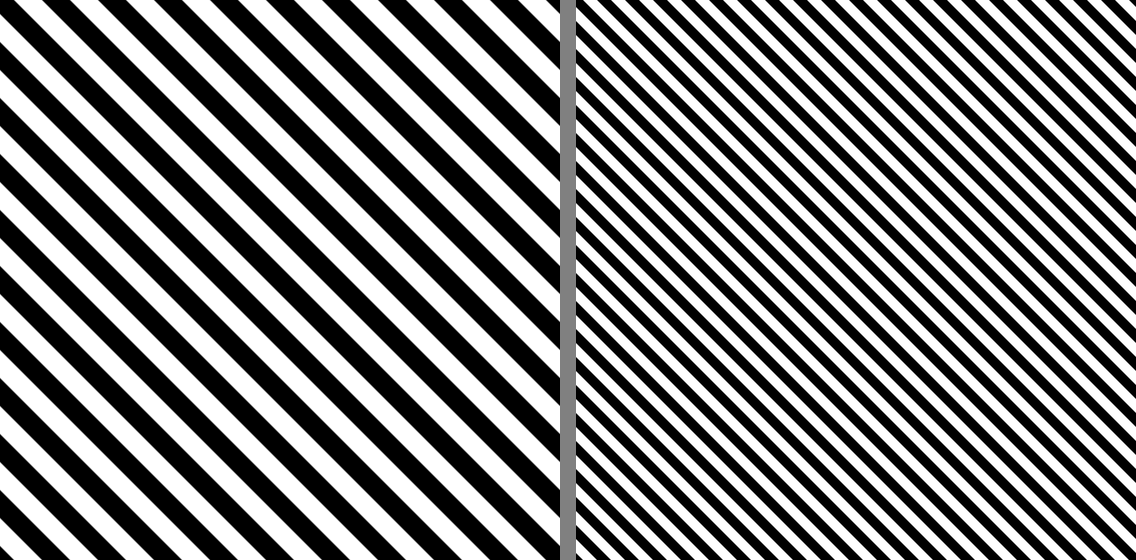
Left: one tile. Right: repeated 2 by 2.
Give the GLSL for this pattern, as a WebGL 1 fragment shader.

```glsl
precision highp float;
// Even black and white diagonal stripes falling from upper left to lower right.
// A triangle wave of x + y gives the distance to the nearest stripe edge;
// a whole number of repeats along both axes makes the tile seamless.

uniform vec2 u_resolution;

const float REPEATS = 10.0;       // stripe pairs across and down
const float DARK_SHARE = 0.5;     // dark part of each repeat
const float EDGE_SOFTNESS = 1.3;  // half width of the edge ramp, in pixels along x
const vec3 DARK_COLOR = vec3(0.0);
const vec3 LIGHT_COLOR = vec3(1.0);

// Signed distance to the edge, in repeats: negative inside the dark stripe,
// which is centred on whole values of phase.
float stripeDistance(float phase) {
  float toCentre = abs(fract(phase + 0.5) - 0.5);
  return toCentre - 0.5 * DARK_SHARE;
}

void main() {
  vec2 uv = gl_FragCoord.xy / u_resolution;
  float edge = stripeDistance((uv.x + uv.y) * REPEATS);

  // Smooth the edge over a fixed number of pixels at any canvas size
  float blur = EDGE_SOFTNESS * REPEATS / min(u_resolution.x, u_resolution.y);
  float light = smoothstep(-blur, blur, edge);

  gl_FragColor = vec4(mix(DARK_COLOR, LIGHT_COLOR, light), 1.0);
}
```
